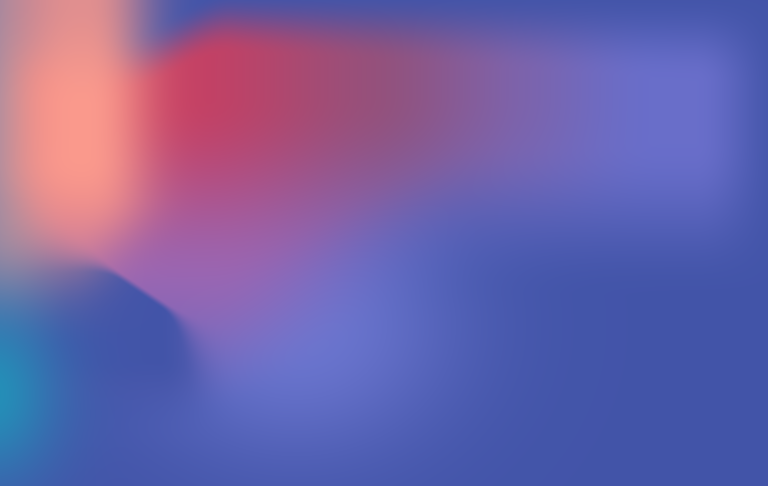
A WebGL 2 fragment shader for this background:

```glsl
#version 300 es
precision highp float;
// A soft mesh gradient: a crimson-to-periwinkle band over deep blue,
// with a coral plume, a teal corner glow and a dark fold with one crisp edge.
// Each part is a smooth mask, mixed in from back to front.
uniform vec2 u_resolution;
out vec4 fragColor;

// Soft elliptical glow, 1 at its centre
float glow(vec2 p, vec2 centre, vec2 radius, float power) {
    vec2 q = (p - centre) / radius;
    return exp(-pow(dot(q, q), power));
}

// Smooth descent from 1 at a to 0 at b
float fall(float a, float b, float x) {
    return 1.0 - smoothstep(a, b, x);
}

// Band colours: warm along the top, cooler toward the bottom
vec3 bandColour(vec2 p) {
    vec3 periwinkle = vec3(0.41, 0.43, 0.79);
    vec3 warm = mix(vec3(0.77, 0.25, 0.39), vec3(0.57, 0.32, 0.49), smoothstep(0.36, 0.85, p.x));
    warm = mix(warm, vec3(0.50, 0.38, 0.65), smoothstep(0.76, 1.08, p.x));
    warm = mix(warm, periwinkle, smoothstep(0.98, 1.36, p.x));
    vec3 cool = mix(vec3(0.60, 0.40, 0.70), periwinkle, smoothstep(0.45, 0.95, p.x));
    return mix(cool, warm, smoothstep(0.40, 0.80, p.y));
}

// Band outline: rounded top left, lower edge rising to the right
float bandMask(vec2 p) {
    float top = 1.02 - 0.09 * fall(0.25, 0.48, p.x);
    float upper = fall(top - mix(0.10, 0.20, p.x / 1.58), top, p.y);
    float middle = mix(0.30, 0.55, smoothstep(0.40, 1.0, p.x));
    float lower = smoothstep(middle - 0.16, middle + 0.16, p.y);
    return upper * lower * fall(1.43, 1.62, p.x);
}

// Dark fold: crisp along a short diagonal, soft beyond both ends
float foldMask(vec2 p) {
    vec2 q = p - vec2(0.237, 0.444);
    float across = dot(q, vec2(0.557, 0.830));
    float along = dot(q, vec2(0.830, -0.557));
    float softness = 0.012 + 0.22 * smoothstep(0.12, 0.40, along)
                   + 0.12 * fall(-0.20, 0.02, along);
    float side = fall(-softness, 0.3 * softness, across);
    return side * fall(0.33, 0.50, p.x) * smoothstep(0.08, 0.26, p.y);
}

// Coral plume: wider to the left, leaning left as it fades downward
float plumeMask(vec2 p) {
    float offset = p.x - 0.17 + 0.10 * fall(0.35, 0.60, p.y);
    float width = offset < 0.0 ? 0.21 : 0.137;
    return exp(-pow(abs(offset) / width, 2.5)) * smoothstep(0.28, 0.68, p.y);
}

void main() {
    vec2 p = gl_FragCoord.xy / u_resolution.y;
    vec3 deepBlue = vec3(0.26, 0.33, 0.66);
    vec3 colour = deepBlue;

    // Lower periwinkle glow, then the band above it
    colour = mix(colour, vec3(0.42, 0.46, 0.81), glow(p, vec2(0.61, 0.33), vec2(0.33, 0.27), 1.15));
    colour = mix(colour, bandColour(p), bandMask(p));

    // Fold and the cool wash along the left border
    colour = mix(colour, deepBlue, foldMask(p));
    colour = mix(colour, vec3(0.40, 0.50, 0.68), fall(0.0, 0.15, p.x) * smoothstep(0.20, 0.55, p.y));

    // Coral plume, paler toward the top
    vec3 coral = mix(vec3(0.98, 0.60, 0.55), vec3(0.88, 0.56, 0.56), smoothstep(0.78, 1.0, p.y));
    colour = mix(colour, coral, plumeMask(p));

    // Teal corner glow
    colour = mix(colour, vec3(0.14, 0.56, 0.72), glow(p, vec2(-0.02, 0.19), vec2(0.14, 0.18), 1.0));
    fragColor = vec4(colour, 1.0);
}
```
